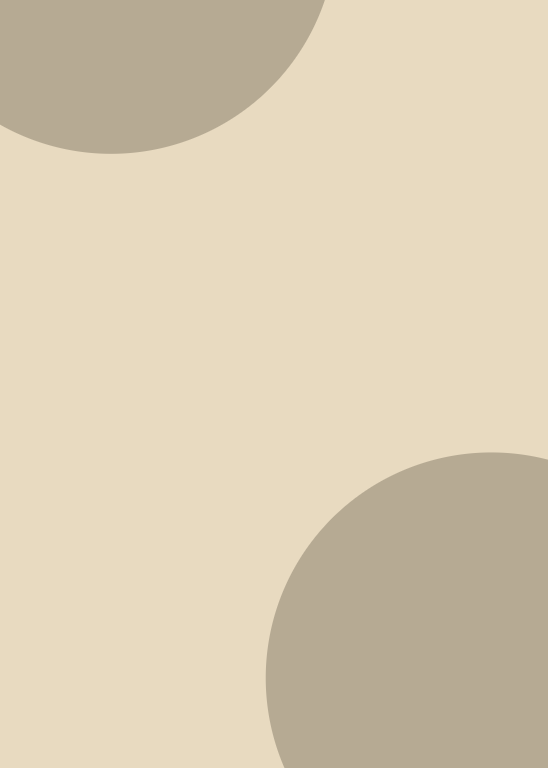
Write a Shadertoy shader that draws this background.

```glsl
// Two large taupe discs cropped by opposite corners of a flat cream field.

const vec3 CREAM = vec3(0.910, 0.855, 0.753);
const vec3 TAUPE = vec3(0.714, 0.667, 0.578);

// Centres are fractions of the canvas; the radius is a fraction of its height.
const vec2 UPPER_CENTRE = vec2(0.2026, 1.0934);
const vec2 LOWER_CENTRE = vec2(0.8965, 0.1172);
const float DISC_RADIUS = 0.2937;

// Signed distance to a disc, in units of canvas height.
float discDistance(vec2 uv, vec2 centre) {
    vec2 aspect = vec2(iResolution.x / iResolution.y, 1.0);
    return length((uv - centre) * aspect) - DISC_RADIUS;
}

void mainImage(out vec4 fragColor, in vec2 fragCoord) {
    vec2 uv = fragCoord / iResolution.xy;

    // Union of both discs
    float dist = min(discDistance(uv, UPPER_CENTRE),
                     discDistance(uv, LOWER_CENTRE));

    // Antialiased edge, one pixel wide
    float coverage = clamp(0.5 - dist * iResolution.y, 0.0, 1.0);

    fragColor = vec4(mix(CREAM, TAUPE, coverage), 1.0);
}
```
